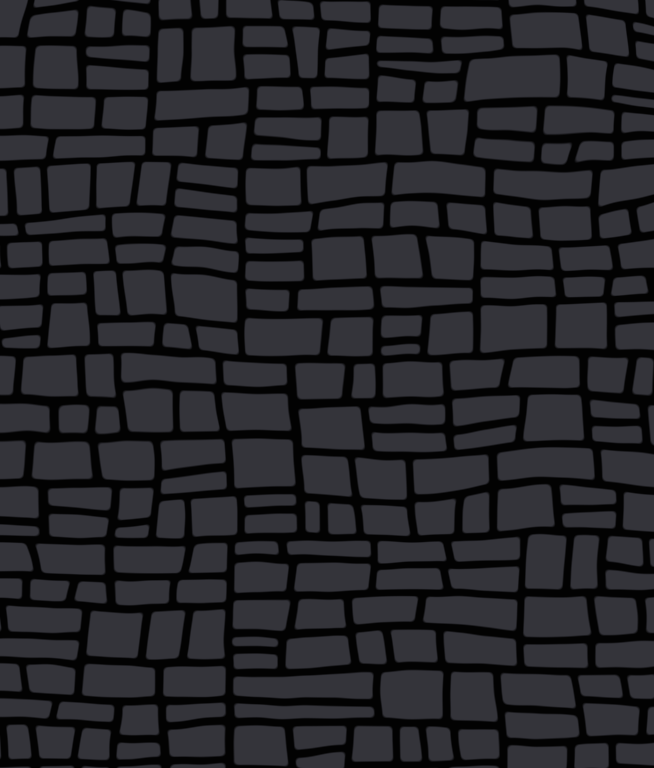
Reproduce this texture procedurally as a WebGL 2 fragment shader.

```glsl
#version 300 es
precision highp float;
// A dry stone wall: flat grey blocks parted by dark, hand-drawn joints.
// The wall is cut in two again and again by slightly tilted lines until each
// block is small enough; noise bends the plane so that the joints waver.

uniform vec2 u_resolution;
out vec4 fragColor;

const vec3 STONE = vec3(0.202, 0.202, 0.228);
const vec3 JOINT = vec3(0.006);
const float JOINT_HALF_WIDTH = 0.0051;
const float EDGE_SOFTNESS = 0.0015;
const float CORNER_ROUNDING = 0.006;
const float BLOCK_AREA = 0.0056;
const float COURSE_AREA = 0.012;
const float MARGIN = 0.05;
const int MAX_CUTS = 16;

uint scramble(uint n) {
    n = (n ^ 61u) ^ (n >> 16);
    n *= 9u;
    n ^= n >> 4;
    n *= 668265261u;
    return n ^ (n >> 15);
}

// Random value from 0 to 1 for one property of a block.
float random(uint seed, uint property) {
    return float(scramble(seed + property * 7919u) & 65535u) / 65535.0;
}

float latticeValue(ivec2 cell, uint seed) {
    return random(scramble(uint(cell.x + 512) * 1031u + uint(cell.y + 512)), seed);
}

// Smooth value noise from -1 to 1.
float noise(vec2 p, uint seed) {
    ivec2 cell = ivec2(floor(p));
    vec2 f = fract(p);
    f = f * f * (3.0 - 2.0 * f);
    float low = mix(latticeValue(cell, seed), latticeValue(cell + ivec2(1, 0), seed), f.x);
    float high = mix(latticeValue(cell + ivec2(0, 1), seed), latticeValue(cell + ivec2(1, 1), seed), f.x);
    return mix(low, high, f.y) * 2.0 - 1.0;
}

vec2 noise2(vec2 p, uint seed) {
    return vec2(noise(p, seed), noise(p, seed + 1u));
}

float smoothMin(float a, float b, float k) {
    float h = max(k - abs(a - b), 0.0) / k;
    return min(a, b) - h * h * k * 0.25;
}

// Distance to the nearest joint, found by cutting the box around p.
float jointDistance(vec2 p, vec2 corner, vec2 size, uint seed) {
    float nearest = 1.0;
    for (int i = 0; i < MAX_CUTS; i++) {
        float area = size.x * size.y;
        if (area < BLOCK_AREA * mix(0.6, 1.4, random(seed, 1u))) break;

        // Large boxes favour level cuts, which makes courses.
        float longest = mix(1.1, 2.0, random(seed, 2u)) * (area > COURSE_AREA ? 1.6 : 1.0);
        vec2 across = size.x > size.y * longest ? vec2(1.0, 0.0) : vec2(0.0, 1.0);
        float extent = dot(size, across);
        float ratio = mix(0.36, 0.64, random(seed, 3u));
        float tilt = mix(-0.009, 0.009, random(seed, 4u));
        float lean = tilt * dot((p - corner) / size - 0.5, 1.0 - across);
        float side = dot(p - corner, across) - extent * ratio - lean;
        nearest = smoothMin(nearest, abs(side), CORNER_ROUNDING);

        // Go on in the part that holds p.
        bool upper = side > 0.0;
        if (upper) corner += across * extent * ratio;
        size -= across * extent * (upper ? ratio : 1.0 - ratio);
        seed = scramble(seed * 2u + (upper ? 1u : 0u));
    }
    return nearest;
}

void main() {
    vec2 p = gl_FragCoord.xy / u_resolution.y;
    vec2 canvas = vec2(u_resolution.x / u_resolution.y, 1.0);

    // Broad sag of the courses and a finer tremble of the joints.
    vec2 bent = p + 0.013 * noise2(p * 5.5, 11u) + 0.0016 * noise2(p * 30.0, 23u);
    float toJoint = jointDistance(bent, vec2(-MARGIN), canvas + 2.0 * MARGIN, 4217u);

    // Joint width varies a little along its length.
    float halfWidth = JOINT_HALF_WIDTH + 0.0008 * noise(p * 18.0, 37u);
    float softness = max(EDGE_SOFTNESS, 0.7 / u_resolution.y);
    float stone = smoothstep(-softness, softness, toJoint - halfWidth);
    fragColor = vec4(mix(JOINT, STONE, stone), 1.0);
}
```
